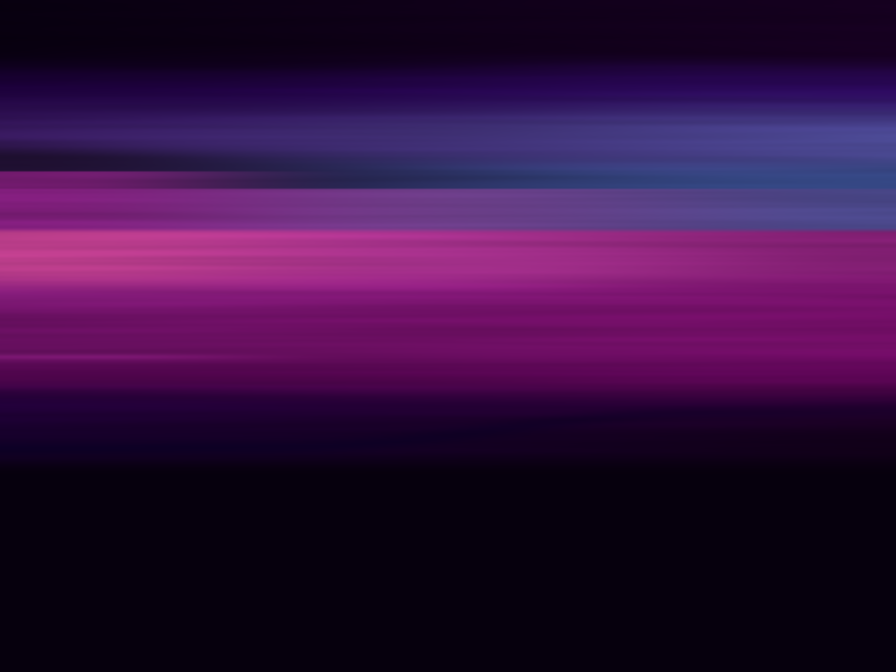
Write a WebGL 1 fragment shader that draws this background.

```glsl
precision highp float;
// Horizontal motion-blurred dusk: violet haze and blue glow over a magenta band, fading to black.

uniform vec2 u_resolution;

// Colours, each pair running from the left side to the right side
const vec3 NIGHT_L = vec3(0.030, 0.000, 0.060);
const vec3 NIGHT_R = vec3(0.085, 0.000, 0.125);
const vec3 INDIGO_L = vec3(0.110, 0.000, 0.230);
const vec3 INDIGO_R = vec3(0.170, 0.030, 0.360);
const vec3 HAZE_L = vec3(0.220, 0.100, 0.370);
const vec3 HAZE_R = vec3(0.285, 0.280, 0.560);
const vec3 SHADE_L = vec3(0.120, 0.060, 0.190);
const vec3 SHADE_R = vec3(0.200, 0.270, 0.500);
const vec3 LILAC_L = vec3(0.520, 0.120, 0.500);
const vec3 LILAC_M = vec3(0.420, 0.240, 0.530);
const vec3 LILAC_R = vec3(0.280, 0.270, 0.520);
const vec3 ROSE_L = vec3(0.730, 0.240, 0.540);
const vec3 ROSE_M = vec3(0.650, 0.190, 0.550);
const vec3 ROSE_R = vec3(0.510, 0.120, 0.450);
const vec3 ORCHID_L = vec3(0.530, 0.110, 0.490);
const vec3 ORCHID_R = vec3(0.480, 0.070, 0.430);
const vec3 WINE_L = vec3(0.400, 0.060, 0.370);
const vec3 WINE_R = vec3(0.460, 0.055, 0.410);
const vec3 PLUM_L = vec3(0.310, 0.020, 0.300);
const vec3 PLUM_R = vec3(0.360, 0.020, 0.330);
const vec3 DUSK_L = vec3(0.130, 0.000, 0.220);
const vec3 DUSK_R = vec3(0.150, 0.000, 0.190);
const vec3 EMBER_L = vec3(0.080, 0.000, 0.160);
const vec3 EMBER_R = vec3(0.070, 0.000, 0.100);
const vec3 INK_STREAK = vec3(0.035, 0.000, 0.140);
const vec3 GROUND = vec3(0.025, 0.000, 0.050);

// Streak shape: stretch along each axis, brightness and vertical sway
const vec2 STREAK_SCALE = vec2(1.6, 62.0);
const float STREAK_LIGHT = 0.13;
const float SWAY = 0.010;
const float EDGE = 0.002;

vec2 hashGradient(vec2 cell) {
  float angle = 6.2832 * fract(sin(dot(cell, vec2(127.1, 311.7))) * 43758.5);
  return vec2(cos(angle), sin(angle));
}

float gradientNoise(vec2 p) {
  vec2 i = floor(p);
  vec2 f = p - i;
  vec2 u = f * f * f * (f * (f * 6.0 - 15.0) + 10.0);
  float a = dot(hashGradient(i), f);
  float b = dot(hashGradient(i + vec2(1.0, 0.0)), f - vec2(1.0, 0.0));
  float c = dot(hashGradient(i + vec2(0.0, 1.0)), f - vec2(0.0, 1.0));
  float d = dot(hashGradient(i + vec2(1.0, 1.0)), f - vec2(1.0, 1.0));
  return mix(mix(a, b, u.x), mix(c, d, u.x), u.y);
}

// Three colours blended from left through middle to right
vec3 across(vec3 left, vec3 middle, vec3 right, float x) {
  return mix(mix(left, middle, smoothstep(0.0, 0.55, x)), right, smoothstep(0.45, 1.0, x));
}

// Soft horizontal stripe around a centre line
float stripe(float depth, float centre, float width) {
  float d = (depth - centre) / width;
  return exp(-d * d);
}

void main() {
  vec2 uv = gl_FragCoord.xy / u_resolution;
  float x = uv.x;
  float depth = 1.0 - uv.y;
  float streak = gradientNoise(uv * STREAK_SCALE)
               + 0.5 * gradientNoise(uv * STREAK_SCALE * vec2(1.7, 2.3) + 17.0);
  float soft = depth + SWAY * gradientNoise(uv * vec2(2.0, 18.0) + 5.0);

  // Upper sky, haze and the blue glow on the right
  vec3 color = mix(NIGHT_L, NIGHT_R, x);
  color = mix(color, mix(INDIGO_L, INDIGO_R, x), smoothstep(0.075, 0.135, soft));
  color = mix(color, mix(HAZE_L, HAZE_R, x), smoothstep(0.125, 0.205, soft));

  // Slanted dark layer beneath the haze
  float shadeTop = mix(0.215, 0.245, smoothstep(0.0, 0.8, x));
  float shade = smoothstep(shadeTop - 0.016, shadeTop + 0.022, soft);
  color = mix(color, mix(SHADE_L, SHADE_R, smoothstep(0.0, 0.85, x)), shade);

  // Lilac layer, with its higher lip on the left
  vec3 lilac = across(LILAC_L, LILAC_M, LILAC_R, x);
  float lip = smoothstep(0.255 - EDGE, 0.255 + EDGE, depth) * (1.0 - smoothstep(0.08, 0.42, x));
  color = mix(color, lilac * 0.85, lip);
  color = mix(color, lilac, smoothstep(0.281 - EDGE, 0.281 + EDGE, depth));
  color *= 1.0 - 0.15 * stripe(depth, 0.318, 0.010) * (1.0 - smoothstep(0.1, 0.4, x));

  // Bright rose band and the magentas below it
  vec3 rose = across(ROSE_L, ROSE_M, ROSE_R, x);
  color = mix(color, rose, smoothstep(0.338, 0.348, depth));
  color = mix(color, mix(ORCHID_L, ORCHID_R, x), smoothstep(0.395, 0.440, soft));
  color = mix(color, mix(WINE_L, WINE_R, x), smoothstep(0.435, 0.478, soft));
  color = mix(color, mix(PLUM_L, PLUM_R, x), smoothstep(0.515, 0.560, soft));
  color += vec3(0.10, 0.04, 0.09) * stripe(depth, 0.531, 0.005) * (1.0 - smoothstep(0.1, 0.4, x));

  // Fall into darkness, crossed by a rising ink streak
  color = mix(color, mix(DUSK_L, DUSK_R, x), smoothstep(0.560, 0.605, soft));
  color = mix(color, mix(EMBER_L, EMBER_R, x), smoothstep(0.595, 0.660, soft));
  float inkLine = mix(0.668, 0.612, smoothstep(0.3, 0.8, x));
  color = mix(color, INK_STREAK, 0.7 * stripe(soft, inkLine, 0.010) * (1.0 - 0.6 * x));
  color *= 1.0 + STREAK_LIGHT * streak;
  color = mix(color, GROUND, smoothstep(0.665, 0.708, depth));

  gl_FragColor = vec4(color, 1.0);
}
```
